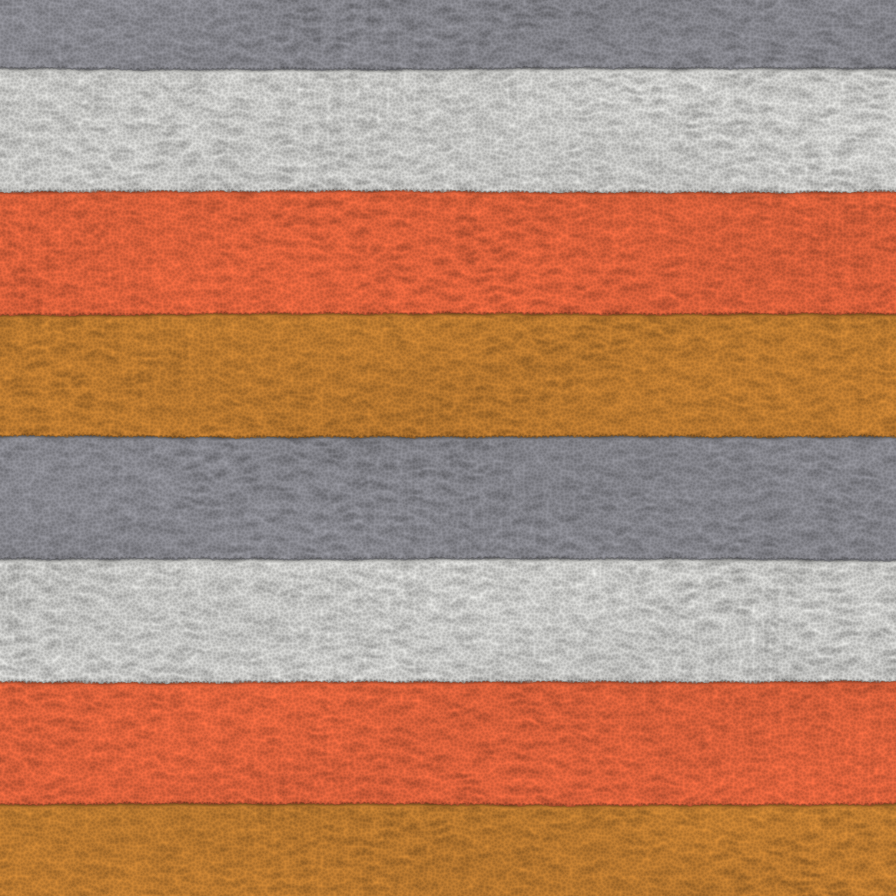
Give the GLSL for this pattern, as a three.js fragment shader.

```glsl
// Crinkled cloth in level stripes of ochre, orange, white and grey.
// Stripes come from the nearest seam; stretched cellular noise makes the
// creases and the nap, and layered sines bend the seams and fade the dye.
varying vec2 vUv;

vec2 hash2(vec2 p) {
  return fract(sin(vec2(dot(p, vec2(127.1, 311.7)), dot(p, vec2(269.5, 183.3)))) * 43758.5);
}

// Distance to the nearest scattered point, about 0 to 1
float cellular(vec2 p) {
  vec2 cell = floor(p), f = fract(p);
  float nearest = 4.0;
  for (int y = -1; y <= 1; y++) {
    for (int x = -1; x <= 1; x++) {
      vec2 o = vec2(float(x), float(y));
      vec2 d = o + hash2(cell + o) - f;
      nearest = min(nearest, dot(d, d));
    }
  }
  return sqrt(nearest);
}

// Smooth drift, about -1 to 1
float drift(vec2 p) {
  return (sin(p.x + 1.7 * sin(p.y * 0.8)) + sin(p.y * 1.3 + p.x * 0.6 + 2.0)
        + sin(p.x * 2.3 - p.y * 1.9 + 4.0) * 0.6) / 2.6;
}

vec3 stripeColour(float index) {
  float k = mod(index + 0.5, 4.0);
  vec3 ochre = vec2(0.715, 0.465).xyy * vec3(1.0, 1.0, 0.4);
  vec3 orange = vec3(0.84, 0.375, 0.23);
  vec3 white = vec3(0.765, 0.765, 0.755);
  vec3 grey = vec3(0.51, 0.51, 0.535);
  return k < 1.0 ? ochre : k < 2.0 ? orange : k < 3.0 ? white : grey;
}

void main() {
  vec2 uv = vUv;
  float nap = cellular(uv * 270.0) - 0.45;

  // Stripes: 0.1368 tall, seams slightly wavy and fuzzy
  float y = uv.y + 0.0013 * drift(uv * vec2(9.0, 14.0))
          + 0.0005 * sin(uv.x * 95.0 + uv.y * 40.0) + 0.002 * nap;
  float s = (y - 0.102) / 0.1368 + 1.0;
  float seam = floor(s + 0.5);
  float d = (s - seam) * 0.1368;
  vec3 colour = mix(stripeColour(seam - 1.0), stripeColour(seam), smoothstep(-0.0012, 0.0012, d));

  // Creases: short, wavering dashes with a lit upper side
  vec2 w = uv + vec2(0.008 * drift(uv.yx * 37.0),
                     0.005 * drift(uv * vec2(42.0, 31.0)) + 0.0015 * sin(uv.x * 170.0 + uv.y * 90.0));
  vec2 p = w * vec2(27.0, 78.0);
  float fold = cellular(p);
  float relief = fold - cellular(p - vec2(0.1, 0.3));
  float crease = 1.0 - smoothstep(0.05, 0.5, fold);
  float ripple = cellular(w * vec2(62.0, 135.0) + 17.0) - 0.45;
  float depth = 0.75 + 0.35 * drift(uv * vec2(11.0, 17.0) + 3.0);

  // Weave: faint upright threads in patches
  float thread = cellular(uv * vec2(150.0, 9.0) + 5.0) - 0.45;
  float patchy = smoothstep(-0.3, 0.8, drift(uv * vec2(13.0, 10.0) + 8.0));

  float shade = 1.03 + 0.035 * drift(uv * vec2(7.0, 19.0))
              + depth * (0.09 * relief - 0.13 * crease) + 0.12 * ripple
              + 0.22 * nap + 0.10 * patchy * thread;
  shade *= 1.0 - 0.3 * exp(-d * d / 0.0000035);

  gl_FragColor = vec4(clamp(colour * shade, 0.0, 1.0), 1.0);
}
```
